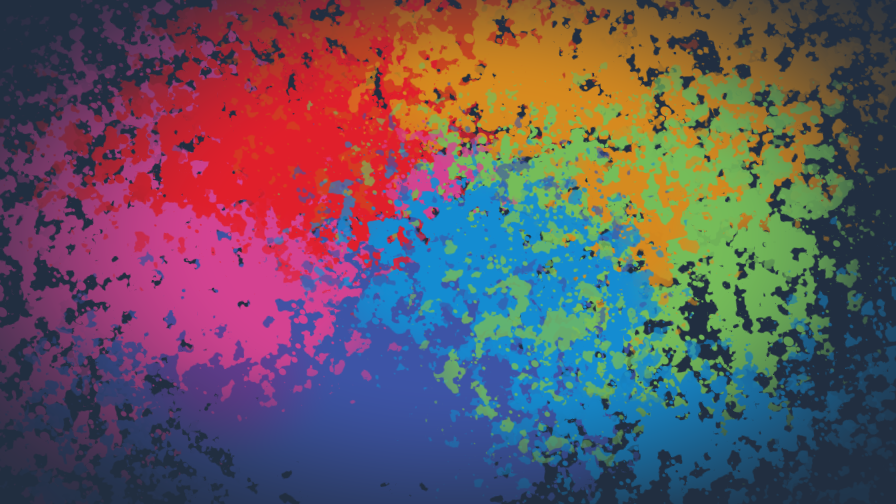
Give the GLSL for this background, as a WebGL 2 fragment shader.

```glsl
#version 300 es
precision highp float;
// Overlapping clouds of splattered, rainbow-coloured paint on a dark slate wall.

uniform vec2 u_resolution;
out vec4 fragColor;

const vec3 SLATE  = vec3(0.13, 0.18, 0.25);
const vec3 INDIGO = vec3(0.24, 0.33, 0.65);
const vec3 PURPLE = vec3(0.40, 0.24, 0.58);
const vec3 PINK   = vec3(0.83, 0.26, 0.57);
const vec3 RED    = vec3(0.88, 0.12, 0.17);
const vec3 RUST   = vec3(0.82, 0.27, 0.12);
const vec3 ORANGE = vec3(0.84, 0.54, 0.12);
const vec3 GREEN  = vec3(0.46, 0.74, 0.35);
const vec3 BLUE   = vec3(0.08, 0.55, 0.82);

const float EDGE_SLOPE = 3.2;    // how quickly a cloud thins out at its rim
const float RAGGEDNESS = 1.5;    // strength of the torn paint texture
const float GRAIN_SCALE = 36.0;  // coarsest texture frequency
const float DROP_SCALE = 28.0;   // cells of the largest droplets
const float SOLID = 2.0;         // density limit of opaque paint
const float THIN_OPACITY = 0.6;  // opacity of sparse flecks
const float VIGNETTE = 0.9;

float hash(vec2 p) {
  vec3 q = fract(p.xyx * 0.1031);
  q += dot(q, q.yzx + 33.33);
  return fract((q.x + q.y) * q.z);
}

float valueNoise(vec2 p) {
  vec2 cell = floor(p), f = fract(p);
  f = f * f * (3.0 - 2.0 * f);
  float low = mix(hash(cell), hash(cell + vec2(1, 0)), f.x);
  float high = mix(hash(cell + vec2(0, 1)), hash(cell + vec2(1, 1)), f.x);
  return mix(low, high, f.y);
}

// Layered noise, centred on zero
float grain(vec2 p) {
  float sum = 0.0, weight = 1.0, total = 0.0;
  for (int i = 0; i < 3; i++) {
    sum += weight * valueNoise(p);
    total += weight;
    weight *= 0.62;
    p = mat2(1.6, 1.2, -1.2, 1.6) * p + 17.0;
  }
  return sum / total - 0.5;
}

// Round droplets in two sizes, larger where the paint is denser
float droplets(vec2 p, float density, float seed) {
  float mask = 0.0, scale = DROP_SCALE, pixel = 1.0 / u_resolution.y;
  float reach = smoothstep(-0.5, 0.05, density);
  for (int i = 0; i < 2; i++) {
    vec2 q = mat2(0.8, 0.6, -0.6, 0.8) * p * scale + seed * 7.3;
    vec2 cell = floor(q);
    vec2 centre = 0.35 + 0.3 * vec2(hash(cell + 3.1), hash(cell + 9.7));
    float size = hash(cell + 21.4);
    float radius = 0.33 * reach * smoothstep(0.7, 1.0, size);
    vec2 offset = (fract(q) - centre) * vec2(1.0, 0.6 + 0.7 * size);
    float disc = smoothstep(-pixel, pixel, (radius - length(offset)) / scale);
    mask = max(mask, disc * smoothstep(0.03, 0.08, radius));
    scale *= 1.9;
  }
  return mask;
}

// Sprays one elliptical cloud: area holds the centre and the radii
vec3 spray(vec3 under, vec3 paint, vec2 p, vec4 area, float limit, float seed) {
  float inside = 1.0 - length((p - area.xy) / area.zw);
  float density = min(inside * min(area.z, area.w) * EDGE_SLOPE, limit);
  float torn = density + RAGGEDNESS * grain(p * GRAIN_SCALE + seed * 31.7);
  float soft = max(fwidth(torn) * 0.9, 0.001);
  float mask = max(smoothstep(-soft, soft, torn), droplets(p, density, seed));
  return mix(under, paint, mask * mix(THIN_OPACITY, 1.0, smoothstep(-0.35, 0.05, density)));
}

void main() {
  vec2 p = gl_FragCoord.xy / u_resolution.y;
  p.x += 0.5 * (16.0 / 9.0 - u_resolution.x / u_resolution.y);
  vec3 col = SLATE;

  // Cool ground at the bottom with a soft purple haze, pink on the left
  float haze = length((p - vec2(0.44, 0.26)) / vec2(0.24, 0.20));
  vec3 ground = mix(PURPLE, INDIGO, smoothstep(0.2, 1.0, haze));
  col = spray(col, PINK, p, vec4(0.14, 0.43, 0.19, 0.33), 0.02, 3.0);
  col = spray(col, PINK, p, vec4(0.31, 0.93, 0.15, 0.16), -0.02, 5.0);
  col = spray(col, ground, p, vec4(0.75, 0.25, 0.46, 0.36), SOLID, 1.0);
  col = spray(col, ground, p, vec4(0.29, 0.15, 0.20, 0.18), -0.06, 22.0);
  col = spray(col, PINK, p, vec4(0.42, 0.49, 0.29, 0.21), 0.34, 4.0);

  // Warm colours along the top
  col = spray(col, RED, p, vec4(0.63, 0.86, 0.26, 0.24), 0.14, 6.0);
  col = spray(col, RED, p, vec4(0.53, 0.70, 0.30, 0.12), 0.4, 7.0);
  col = spray(col, RED, p, vec4(0.70, 0.68, 0.17, 0.17), 0.4, 8.0);
  col = spray(col, RUST, p, vec4(0.92, 0.96, 0.25, 0.11), 0.16, 9.0);
  col = spray(col, RUST, p, vec4(0.70, 0.80, 0.15, 0.15), -0.2, 23.0);
  col = spray(col, ORANGE, p, vec4(1.32, 0.80, 0.32, 0.23), 0.08, 10.0);
  col = spray(col, ORANGE, p, vec4(1.05, 0.83, 0.21, 0.12), 0.4, 11.0);
  col = spray(col, ORANGE, p, vec4(1.64, 0.94, 0.12, 0.08), -0.1, 12.0);

  // Green on the right, then blue sweeping down from the middle
  col = spray(col, GREEN, p, vec4(1.37, 0.45, 0.25, 0.24), 0.11, 13.0);
  col = spray(col, GREEN, p, vec4(1.10, 0.65, 0.21, 0.10), SOLID, 14.0);
  col = spray(col, GREEN, p, vec4(1.45, 0.66, 0.17, 0.14), -0.06, 24.0);
  col = spray(col, ORANGE, p, vec4(1.24, 0.57, 0.09, 0.11), 0.0, 15.0);
  col = spray(col, PINK, p, vec4(0.87, 0.62, 0.05, 0.05), SOLID, 25.0);
  col = spray(col, BLUE, p, vec4(0.93, 0.49, 0.19, 0.13), SOLID, 16.0);
  col = spray(col, BLUE, p, vec4(1.12, 0.36, 0.13, 0.18), 0.3, 17.0);
  col = spray(col, BLUE, p, vec4(1.36, 0.14, 0.23, 0.10), 0.09, 18.0);
  col = spray(col, BLUE, p, vec4(1.71, 0.22, 0.08, 0.12), -0.18, 19.0);
  col = spray(col, INDIGO, p, vec4(0.93, 0.49, 0.22, 0.16), -0.27, 20.0);
  col = spray(col, GREEN, p, vec4(1.06, 0.38, 0.13, 0.17), -0.15, 21.0);

  // Darkened rim
  float rim = length((p - vec2(0.92, 0.53)) / vec2(0.95, 0.56));
  col = mix(col, SLATE, VIGNETTE * smoothstep(0.5, 1.25, rim));
  fragColor = vec4(col, 1.0);
}
```
